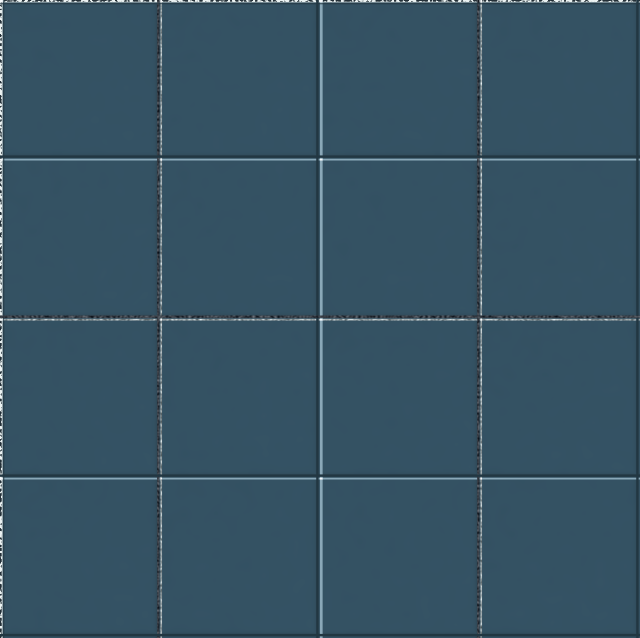
Give the GLSL for this texture, as a Shadertoy shader.

```glsl
float hash(vec2 p) {
    p = fract(p * vec2(0.1031, 0.1137));
    p += dot(p, p.yx + 33.33);
    return fract((p.x + p.y) * p.x * 17.0);
}

vec2 gradientAt(vec2 cell) {
    float angle = 6.2832 * hash(cell);
    return vec2(cos(angle), sin(angle));
}

float gradientNoise(vec2 p) {
    vec2 i = floor(p), f = fract(p);
    vec2 u = f * f * (3.0 - 2.0 * f);
    vec2 e = vec2(1.0, 0.0);
    float low = mix(dot(gradientAt(i), f), dot(gradientAt(i + e), f - e), u.x);
    float high = mix(dot(gradientAt(i + e.yx), f - e.yx), dot(gradientAt(i + 1.0), f - 1.0), u.x);
    return mix(low, high, u.y);
}

// Antialiased strip coverage
float strip(float d, float center, float halfWidth, float pixel) {
    return clamp((halfWidth - abs(d - center)) / pixel + 0.5, 0.0, 1.0);
}

// Lit bevel in x, dark groove in y
vec2 seam(float d, float index, vec2 bevel, float grooveCenter, float pixel) {
    float border = 1.0 - step(0.5, index);
    float lit = strip(d, bevel.x, bevel.y, pixel) * (1.0 - step(3.5, index));
    lit = max(lit, border * strip(d, 0.0018, 0.0020, pixel));
    float groove = strip(d, grooveCenter, 0.0019, pixel);
    groove = max(groove, 0.7 * border * strip(d, 0.0056, 0.0012, pixel));
    return vec2(lit, groove);
}

// Bevel colour by wear, with dark chips along the outer border
vec3 bevelColor(float d, float index, float worn, float grain) {
    vec3 smoothLight = vec3(0.54, 0.66, 0.72);
    vec3 wornLight = vec3(0.59, 0.63, 0.64) + 0.45 * grain;
    float chip = smoothstep(-0.15, 0.15, grain) * (1.0 - smoothstep(0.0015, 0.0040, d));
    vec3 borderLight = mix(vec3(0.92, 0.95, 0.95), vec3(0.14, 0.19, 0.22), chip);
    return mix(mix(smoothLight, wornLight, worn), borderLight, 1.0 - step(0.5, index));
}

void mainImage(out vec4 fragColor, in vec2 fragCoord) {
    vec2 uv = fragCoord / iResolution.xy;
    uv.y = 1.0 - uv.y;
    vec2 pixel = 1.0 / iResolution.xy;

    // Four by four grid of seams, the odd rows a little high
    vec2 index = floor(uv * 4.0 + 0.5);
    vec2 d = uv - index * 0.25;
    float wornX = mod(index.x, 2.0);
    float wornY = 1.0 - step(0.5, abs(index.y - 2.0));
    d.y += 0.0009 * step(0.5, index.y) * (1.0 - wornY);

    // Glazed face with a faint diagonal drift
    vec2 local = fract(uv * 4.0);
    float drift = 0.5 * (local.x + local.y) + 0.3 * gradientNoise(uv * 9.0 + 3.0);
    vec3 color = mix(vec3(0.203, 0.319, 0.386), vec3(0.205, 0.323, 0.392), clamp(drift, 0.0, 1.0));
    color += 0.004 * gradientNoise(uv * 40.0);

    // Soft shade beside the grooves
    vec2 shade = exp(-abs(d + 0.005) / 0.0025);
    color = mix(color, vec3(0.17, 0.26, 0.31), 0.6 * max(shade.x, shade.y));

    // Alternate seams are worn
    float grain = gradientNoise(uv * 230.0 + 0.37);
    vec2 downBevel = mix(vec2(0.0020, 0.0021), vec2(0.0019, 0.0013), wornX);
    vec2 down = seam(d.x, index.x, downBevel, mix(-0.0040, -0.0026, wornX), pixel.x);
    vec2 across = seam(d.y, index.y, vec2(0.0011, 0.0014), -0.0036, pixel.y);

    // Lit bevels, whitest along the left and top borders
    color = mix(color, bevelColor(d.y, index.y, wornY, grain), across.x);
    color = mix(color, bevelColor(d.x, index.x, wornX, grain), down.x);

    // Grooves cut through the bevels
    vec3 smoothDark = vec3(0.135, 0.215, 0.26);
    vec3 wornDark = vec3(0.22, 0.24, 0.27) + 0.3 * grain;
    color = mix(color, mix(smoothDark, wornDark, wornX), down.y);
    color = mix(color, mix(smoothDark, wornDark, wornY), across.y);

    // Bright glint where two bevels meet
    color = mix(color, vec3(0.97, 0.98, 0.99), down.x * across.x);

    fragColor = vec4(clamp(color, 0.0, 1.0), 1.0);
}
```
